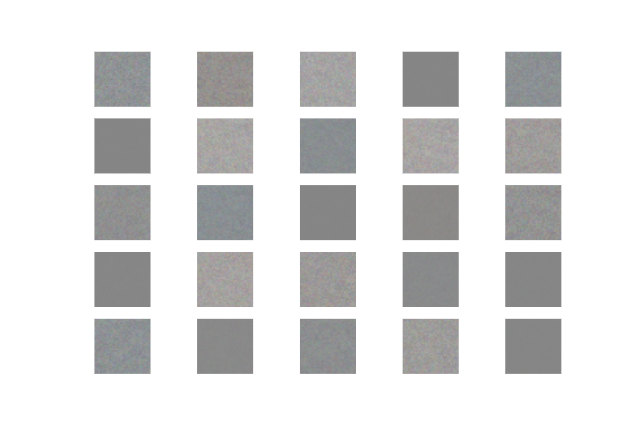
Write a Shadertoy shader that draws this pattern.

```glsl
// A white sheet with a five by five grid of grey swatches.
// Each swatch has its own wear and warm or cool tint, which set its base tone;
// hashed value noise adds fine coloured grain and broad, faint mottling.

const float GRID = 5.0;
const vec2 GRID_OFFSET = vec2(0.0185, 0.003);   // from canvas centre, in heights
const vec2 PITCH = vec2(0.240, 0.156);
const vec2 HALF_SIZE = vec2(0.0655, 0.0643);
const vec3 PAPER = vec3(1.0);

// Rows run from the top; 0 is smooth and dark, 1 is pale and grainy.
const float WEAR[25] = float[25](
    0.42, 0.38, 0.95, 0.00, 0.32,
    0.00, 1.00, 0.25, 1.00, 0.72,
    0.32, 0.28, 0.00, 0.12, 0.42,
    0.03, 0.90, 0.62, 0.14, 0.02,
    0.38, 0.12, 0.28, 0.70, 0.02);

// Negative is cool, positive is warm.
const float TINT[25] = float[25](
    -0.7, 0.8, 0.2, 0.0, -1.0,
    0.0, 0.5, -1.0, 0.6, 0.6,
    -0.1, -1.2, 0.0, 0.5, 0.1,
    0.0, 0.8, 0.5, -0.2, 0.0,
    -0.9, 0.0, -0.5, 0.5, 0.0);

// Integer hash giving three values from 0 to 1.
vec3 hash3(ivec3 cell) {
    uvec3 v = uvec3(cell) * 1664525u + 1013904u;
    v.x += v.y * v.z; v.y += v.z * v.x; v.z += v.x * v.y;
    v ^= v >> 16u;
    v.x += v.y * v.z; v.y += v.z * v.x; v.z += v.x * v.y;
    return vec3(v & 65535u) / 65535.0;
}

// Smooth three channel value noise, from -1 to 1.
vec3 valueNoise(vec2 p, int seed) {
    ivec2 cell = ivec2(floor(p));
    vec2 f = smoothstep(0.0, 1.0, fract(p));
    vec3 low = mix(hash3(ivec3(cell, seed)),
                   hash3(ivec3(cell + ivec2(1, 0), seed)), f.x);
    vec3 high = mix(hash3(ivec3(cell + ivec2(0, 1), seed)),
                    hash3(ivec3(cell + ivec2(1, 1), seed)), f.x);
    return 2.0 * mix(low, high, f.y) - 1.0;
}

float boxDistance(vec2 p, vec2 halfSize) {
    vec2 d = abs(p) - halfSize;
    return length(max(d, 0.0)) + min(max(d.x, d.y), 0.0);
}

// Base tone plus grain; uv spans 0 to 1 over the swatch.
vec3 swatchColor(vec2 uv, float wear, float tint, int seed) {
    vec3 color = vec3(mix(0.522, 0.645, wear));
    color += tint * vec3(0.016, -0.002, -0.012);

    float roughness = mix(0.08, 1.0, smoothstep(0.0, 0.45, wear));
    vec3 grain = valueNoise(uv * 36.0, seed);
    vec3 clumps = valueNoise(uv * 17.0 + 5.0, seed + 64);
    float mottle = valueNoise(uv * vec2(4.0, 8.0), 200).x;  // shared by all

    vec3 speckle = 0.045 * grain + 0.025 * clumps;
    float luma = dot(speckle, vec3(1.0 / 3.0));
    speckle = mix(vec3(luma), speckle, 0.75);
    return color + roughness * (speckle + 0.012 * mottle);
}

void mainImage(out vec4 fragColor, in vec2 fragCoord) {
    vec2 p = (fragCoord - 0.5 * iResolution.xy) / iResolution.y - GRID_OFFSET;
    float pixel = 1.0 / iResolution.y;

    // Nearest grid cell, held within the five by five block.
    float reach = 0.5 * (GRID - 1.0);
    vec2 cell = clamp(floor(p / PITCH + 0.5), -reach, reach);
    vec2 local = p - cell * PITCH;
    int index = int(reach - cell.y) * int(GRID) + int(cell.x + reach);

    vec2 uv = 0.5 + 0.5 * local / HALF_SIZE;
    vec3 swatch = swatchColor(uv, WEAR[index], TINT[index], index);
    float edge = boxDistance(local, HALF_SIZE);
    float coverage = 1.0 - smoothstep(-0.5 * pixel, 0.5 * pixel, edge);

    fragColor = vec4(mix(PAPER, swatch, coverage), 1.0);
}
```
